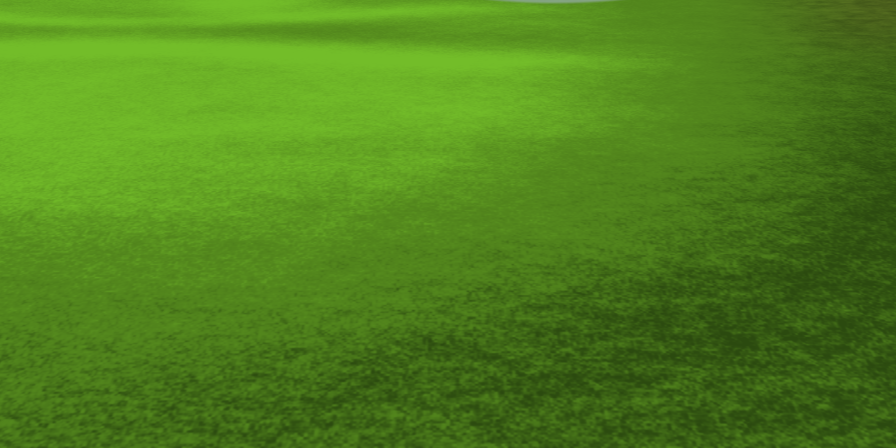
Reproduce this texture procedurally as a Shadertoy shader.

```glsl
// A sunlit lawn seen at a low angle, bright at the far left and dim at the near right.
// Broad light is a sum of soft glows and ridges; the turf is layered noise
// in perspective, stretched sideways and finer with distance.
#define DARK_GRASS vec3(0.17, 0.29, 0.06)
#define MID_GRASS vec3(0.32, 0.52, 0.11)
#define LIT_GRASS vec3(0.45, 0.74, 0.16)
#define DRY_GRASS vec3(0.36, 0.38, 0.14)
#define WATER vec3(0.56, 0.66, 0.60)
#define HORIZON 1.9
#define BLADE_FREQ 330.0
#define BLADE_CONTRAST 0.34
#define CLUMP_CONTRAST 0.26
#define PATCH_CONTRAST 0.16

float hash(vec2 p) {
    vec3 q = fract(vec3(p.xyx) * 0.1031);
    q += dot(q, q.yzx + 33.33);
    return fract((q.x + q.y) * q.z);
}

float noise(vec2 p) {
    vec2 cell = floor(p), f = fract(p);
    f = f * f * (3.0 - 2.0 * f);
    float low = mix(hash(cell), hash(cell + vec2(1, 0)), f.x);
    float high = mix(hash(cell + vec2(0, 1)), hash(cell + vec2(1, 1)), f.x);
    return mix(low, high, f.y);
}

float fbm(vec2 p) {
    float sum = 0.0, weight = 0.5;
    for (int i = 0; i < 4; i++) {
        sum += weight * noise(p);
        p = mat2(1.6, 0.5, -0.5, 1.6) * p + 7.3;
        weight *= 0.5;
    }
    return sum / 0.9375;
}

// Soft elliptical spot of light
float glow(vec2 uv, vec2 center, vec2 radius) {
    vec2 d = (uv - center) / radius;
    return exp(-dot(d, d));
}

// Soft band following a height line
float ridge(float y, float height, float width) {
    float d = (y - height) / width;
    return exp(-d * d);
}

// Broad brightness: 0 is shaded grass, 1 is fully lit grass
float lawnLight(vec2 uv) {
    float light = 0.22 + 0.40 * smoothstep(0.0, 0.85, uv.y);
    light += 0.10 * (1.0 - smoothstep(0.0, 0.75, uv.x));
    light += 0.20 * glow(uv, vec2(0.12, 0.68), vec2(0.38, 0.26));
    light += 0.16 * glow(uv, vec2(0.50, 0.80), vec2(0.20, 0.12));
    light -= 0.30 * smoothstep(0.55, 1.05, uv.x) * smoothstep(0.0, 0.5, uv.y);
    light -= 0.10 * glow(uv, vec2(0.68, 0.28), vec2(0.22, 0.16));
    light -= 0.14 * glow(uv, vec2(1.0, 0.72), vec2(0.12, 0.22));

    // Rolling ground near the far edge
    float left = 1.0 - smoothstep(0.45, 0.75, uv.x);
    float roll = 0.015 * sin(uv.x * 7.0 + 0.6);
    light += 0.20 * ridge(uv.y, 0.875 + roll, 0.022) * (1.0 - smoothstep(0.55, 0.80, uv.x));
    light -= 0.16 * ridge(uv.y, 0.930 + roll, 0.025) * left;
    light += 0.22 * ridge(uv.y, 0.965 - roll, 0.014) * left;
    light += 0.25 * glow(uv, vec2(0.26, 0.99), vec2(0.09, 0.025));

    // Diagonal pale mowing trail
    float trail = uv.y - mix(0.36, 0.79, (uv.x - 0.28) / 0.29);
    light += 0.05 * ridge(trail, 0.0, 0.045) * smoothstep(0.24, 0.34, uv.x)
           * (1.0 - smoothstep(0.50, 0.60, uv.x));
    return light;
}

void mainImage(out vec4 fragColor, in vec2 fragCoord) {
    vec2 uv = fragCoord / iResolution.xy;
    float depth = HORIZON - uv.y;
    vec2 ground = vec2((uv.x - 0.5) / depth, 1.0 / depth);
    float nearness = 1.0 - smoothstep(0.0, 1.0, uv.y);

    // Turf at three scales, calmer with distance
    float blades = noise(ground * BLADE_FREQ * vec2(1.0, 1.4)) - 0.5;
    float fine = noise(ground * BLADE_FREQ * vec2(1.5, 2.1) + 31.0) - 0.5;
    float clumps = fbm(ground * vec2(65.0, 190.0)) - 0.5;
    float patches = fbm(ground * vec2(9.0, 38.0) + 4.0) - 0.5;
    float shade = smoothstep(0.1, 0.9, uv.x);

    float light = lawnLight(uv);
    light += BLADE_CONTRAST * (0.6 * blades + 0.5 * fine) * mix(0.25, 1.0, nearness);
    light += CLUMP_CONTRAST * clumps * mix(0.35, 1.0, nearness) * (0.8 + 0.5 * shade);
    light += PATCH_CONTRAST * patches;

    // Grass colour from shade to sun
    light = clamp(light, 0.0, 1.0);
    vec3 color = mix(DARK_GRASS, MID_GRASS, smoothstep(0.0, 0.5, light));
    color = mix(color, LIT_GRASS, smoothstep(0.45, 1.0, light));

    // Dry corner and a sliver of water on the far edge
    float dry = glow(uv, vec2(1.0, 1.0), vec2(0.13, 0.12));
    color = mix(color, DRY_GRASS * (0.85 + 0.5 * clumps), 0.6 * dry);
    float bank = abs(uv.x - 0.62) / 0.075;
    float shore = 0.993 + 0.008 * bank * bank;
    color = mix(color, WATER, 0.8 * smoothstep(shore - 0.004, shore + 0.004, uv.y));

    fragColor = vec4(color, 1.0);
}
```
